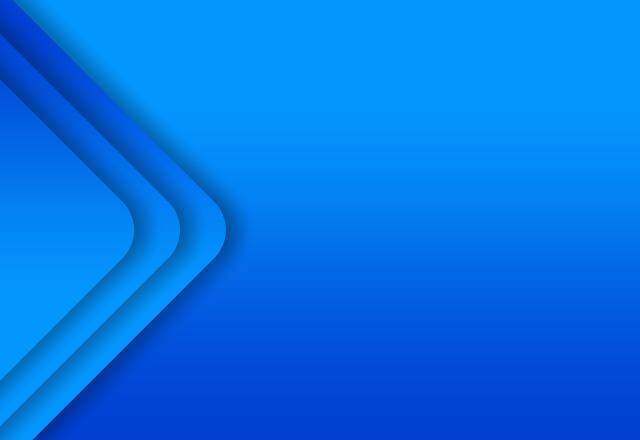
Reproduce this background procedurally as a Shadertoy shader.

```glsl
#define LAYERS 3
#define TIP vec2(0.5133, 0.4773)
#define SPACING 0.1042
#define CORNER_RADIUS 0.0909
#define SHADOW_SHIFT 0.0227
#define SHADOW_INNER -0.034
#define SHADOW_OUTER 0.0455
#define SHADOW_STRENGTH 0.34
#define BRIGHT_BLUE vec3(0.015, 0.588, 1.0)
#define DEEP_BLUE vec3(0.004, 0.25, 0.82)

// Signed distance to a right-pointing 90 degree wedge with a rounded tip
float roundedWedge(vec2 p, vec2 tip) {
    vec2 q = p - tip + vec2(CORNER_RADIUS, 0.0);
    q.y = abs(q.y);
    float across = (q.x + q.y) * 0.70711;
    return (q.x > q.y ? length(q) : across) - CORNER_RADIUS;
}

// Vertical blend from deep to bright blue between two heights
vec3 blueRamp(float y, float deepY, float brightY) {
    float t = clamp((y - deepY) / (brightY - deepY), 0.0, 1.0);
    return mix(DEEP_BLUE, BRIGHT_BLUE, t * t * (3.0 - 2.0 * t));
}

void mainImage(out vec4 fragColor, in vec2 fragCoord) {
    vec2 p = fragCoord / iResolution.y;
    float pixel = 1.0 / iResolution.y;

    vec3 color = blueRamp(p.y, -0.023, 0.83);
    vec3 panel = blueRamp(p.y, 1.0, 0.29);

    // Stack panels from the widest to the narrowest, each over its soft shadow
    for (int i = 0; i < LAYERS; i++) {
        vec2 tip = TIP - vec2(float(i) * SPACING, 0.0);
        float shadowDist = roundedWedge(p, tip + vec2(SHADOW_SHIFT, 0.0));
        float shadow = 1.0 - smoothstep(SHADOW_INNER, SHADOW_OUTER, shadowDist);
        color *= 1.0 - SHADOW_STRENGTH * shadow;

        float cover = 1.0 - smoothstep(-0.7 * pixel, 0.7 * pixel, roundedWedge(p, tip));
        color = mix(color, panel, cover);
    }

    fragColor = vec4(color, 1.0);
}
```
